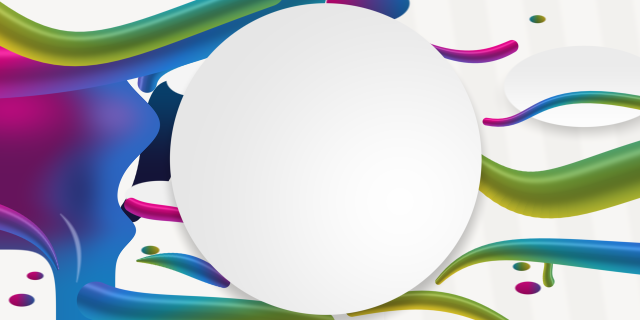
Reproduce this background procedurally as a Shadertoy shader.

```glsl
// Glossy rainbow liquid swirling around a large pale disc on off-white paper.
// Ribbons are tapered cubic curves coloured along a shared spectrum; the left
// body is a wavy edge function. Space spans 200 by 100 units, origin lower left.

vec2 p;      // current position
vec3 col;    // colour built up so far
float soft;  // half width of a smoothed edge

float cover(float d) { return smoothstep(soft, -soft, d); }
float bump(float x, float w) { return exp(-x * x / (w * w)); }
float glow(vec2 c, vec2 r) { vec2 q = (p - c) / r; return exp(-dot(q, q)); }
float ellipse(vec2 c, vec2 r) { return (length((p - c) / r) - 1.0) * min(r.x, r.y); }

// Magenta, violet, blue, teal, green, yellow over 0..1
vec3 spectrum(float t) {
    vec3 hues[6] = vec3[6](vec3(.82, .03, .50), vec3(.42, .24, .62), vec3(.12, .43, .76),
                           vec3(.10, .56, .62), vec3(.42, .58, .20), vec3(.75, .67, .14));
    t = clamp(t, 0.0, 1.0) * 5.0;
    int i = min(int(t), 4);
    return mix(hues[i], hues[i + 1], t - float(i));
}

// Tapered cubic curve: signed distance, position along it, position across it
vec3 ribbon(vec2 a, vec2 b, vec2 c, vec2 d, vec3 w) {
    vec3 best = vec3(1e3, 0, 0);
    vec2 prev = a;
    for (int i = 1; i <= 24; i++) {
        float t = float(i) / 24.0, u = 1.0 - t;
        vec2 next = u*u*u*a + 3.0*u*t*(u*b + t*c) + t*t*t*d;
        vec2 e = next - prev, v = p - prev;
        float h = clamp(dot(v, e) / dot(e, e), 0.0, 1.0);
        float s = (float(i) - 1.0 + h) / 24.0;
        float r = mix(mix(w.x, w.y, s), mix(w.y, w.z, s), s);
        v -= e * h;
        float dist = length(v) - r;
        if (dist < best.x) best = vec3(dist, s, (e.x*v.y - e.y*v.x) / (length(e) * r));
        prev = next;
    }
    return best;
}

// Glossy ribbon running between two spectrum positions
void stroke(vec2 a, vec2 b, vec2 c, vec2 d, vec3 w, vec2 hues) {
    vec3 r = ribbon(a, b, c, d, w);
    vec3 paint = spectrum(mix(hues.x, hues.y, r.y) - 0.1 * r.z);
    paint *= 0.85 + 0.25 * abs(r.z) - 0.15 * bump(r.z + 0.3, 0.3);
    paint += 0.14 * bump(r.z - 0.6, 0.15);
    col = mix(col, paint, cover(r.x));
}

void drop(vec2 c, float size, float hue) {
    vec2 q = (p - c) / size;
    vec3 paint = spectrum(hue + 0.25 * q.x) * (0.8 + 0.25 * q.y);
    col = mix(col, paint, cover(ellipse(c, size * vec2(1, .5))));
}

void liquidBody() {
    float edge = 36.0 + 14.0 * bump(p.y - 61.0, 12.0) + 6.5 * bump(p.y - 28.0, 6.0);
    vec2 q = p / vec2(17.5, 22);
    float hollow = (sqrt(sqrt(dot(q*q, q*q))) - 1.0) * 17.0;
    float d = max(max(p.x - edge, p.y - 80.0), -hollow);
    vec3 paint = mix(vec3(.40, .08, .36), vec3(.17, .40, .76), smoothstep(-32., -3., p.x - edge));
    paint = mix(paint, vec3(.07, .50, .74), 0.85 * smoothstep(36., 8., p.y));
    paint = mix(paint, vec3(.76, .04, .50), 0.85 * glow(vec2(3, 66), vec2(18, 9)));
    paint = mix(paint, vec3(.48, .38, .74), 0.7 * glow(vec2(36, 64), vec2(9, 7)));
    paint = mix(paint, vec3(.13, .13, .36), 0.6 * glow(vec2(25, 40), vec2(7, 13)));
    col = mix(col, paint, cover(d));
}

void mainImage(out vec4 fragColor, in vec2 fragCoord) {
    p = fragCoord / iResolution.xy * vec2(200, 100);
    soft = 70.0 / iResolution.y;

    // Paper with faint slanted bands, and a pale dish on the right
    float band = smoothstep(.2, .3, abs(fract((p.x + 0.15 * p.y) / 23.0) - 0.5));
    col = vec3(.97, .965, .955) - 0.02 * band * step(120., p.x);
    col -= 0.2 * smoothstep(3., -4., ellipse(vec2(183, 70), vec2(24, 12)));
    col = mix(col, vec3(mix(.99, .92, smoothstep(60., 82., p.y))),
              cover(ellipse(vec2(182.5, 73), vec2(25, 12.7))));

    // Left body over its dark recess, with a curl and a pale glint
    float recess = ribbon(vec2(54, 68), vec2(50, 62), vec2(52, 46), vec2(41, 34), vec3(7, 7, 3.5)).x;
    col = mix(col, mix(vec3(.08, .08, .22), vec3(.03, .25, .42), smoothstep(45., 75., p.y)), cover(recess));
    col = mix(col, vec3(.94), cover(ellipse(vec2(50, 39), vec2(11, 4.5))));
    liquidBody();
    stroke(vec2(-3, 33), vec2(8, 30), vec2(15, 25), vec2(18, 16), vec3(4, 3, .5), vec2(.15, .35));
    float glint = ribbon(vec2(19, 33), vec2(24, 28), vec2(26, 22), vec2(24, 12), vec3(.1, 1.3, .1)).x;
    col = mix(col, vec3(.85, .88, 1), 0.45 * smoothstep(.5, -.5, glint));

    // Streams along the top
    col = mix(col, vec3(.96), cover(ellipse(vec2(60, 75), vec2(8, 5))));
    stroke(vec2(46, 74), vec2(47, 82), vec2(58, 84), vec2(75, 92), vec3(3, 4, 6), vec2(.36, .42));
    stroke(vec2(-5, 78), vec2(25, 78), vec2(50, 84), vec2(92, 102), vec3(9, 7, 10), vec2(0, .5));
    stroke(vec2(-4, 95), vec2(24, 76), vec2(36, 86), vec2(84, 103), vec3(6, 5, 5), vec2(.95, .65));
    drop(vec2(115, 99), 13., .2);

    // Streams along the bottom
    stroke(vec2(30, 6), vec2(45, 0), vec2(65, 5), vec2(100, -2), vec3(6, 5, 5), vec2(.4, .9));
    stroke(vec2(110, 3), vec2(130, 8), vec2(142, 8), vec2(160, -3), vec3(2, 4, 2), vec2(.95, .88));
    stroke(vec2(43, 18.5), vec2(56, 20), vec2(62, 16), vec2(70, 12), vec3(.4, 5, 2), vec2(.8, .2));
    stroke(vec2(41, 36), vec2(46, 33), vec2(52, 34), vec2(60, 32), vec3(2.2, 2.8, 2), vec2(0));

    // Ribbons on the right
    stroke(vec2(130, 87), vec2(146, 79), vec2(155, 83), vec2(160, 85.5), vec3(1, 2.6, 2), vec2(.2, 0));
    stroke(vec2(152, 62), vec2(168, 59), vec2(165, 76), vec2(204, 67), vec3(1.2, 1.5, 2.2), vec2(0, .85));
    stroke(vec2(146, 50), vec2(166, 32), vec2(176, 40), vec2(206, 49), vec3(4, 9, 8.5), vec2(.9, .8));
    stroke(vec2(168, 22), vec2(174, 19), vec2(170, 16), vec2(171.5, 12), vec3(2, .8, 1.8), vec2(.82));
    stroke(vec2(137, 12), vec2(150, 26), vec2(165, 22), vec2(202, 19), vec3(1, 3.5, 5), vec2(.95, .45));

    // Loose droplets
    drop(vec2(168, 94), 2.5, .8);
    drop(vec2(163, 16.7), 2.7, .8);
    drop(vec2(47, 21.8), 2.8, .8);
    drop(vec2(6.8, 6.2), 4., .1);
    drop(vec2(11, 13.8), 2.6, 0.);
    drop(vec2(165, 10), 4., 0.);

    // Disc with soft shadow, lit from the lower right
    float disc = length(p - vec2(101.8, 50.3)) - 48.7;
    float shadow = length(p - vec2(102, 47)) - 48.0;
    col *= 1.0 - 0.22 * smoothstep(4., -2., shadow);
    float shade = smoothstep(0., 75., length(p - vec2(125, 37)));
    col = mix(col, vec3(mix(.995, .90, shade)), cover(disc));
    fragColor = vec4(col, 1);
}
```
